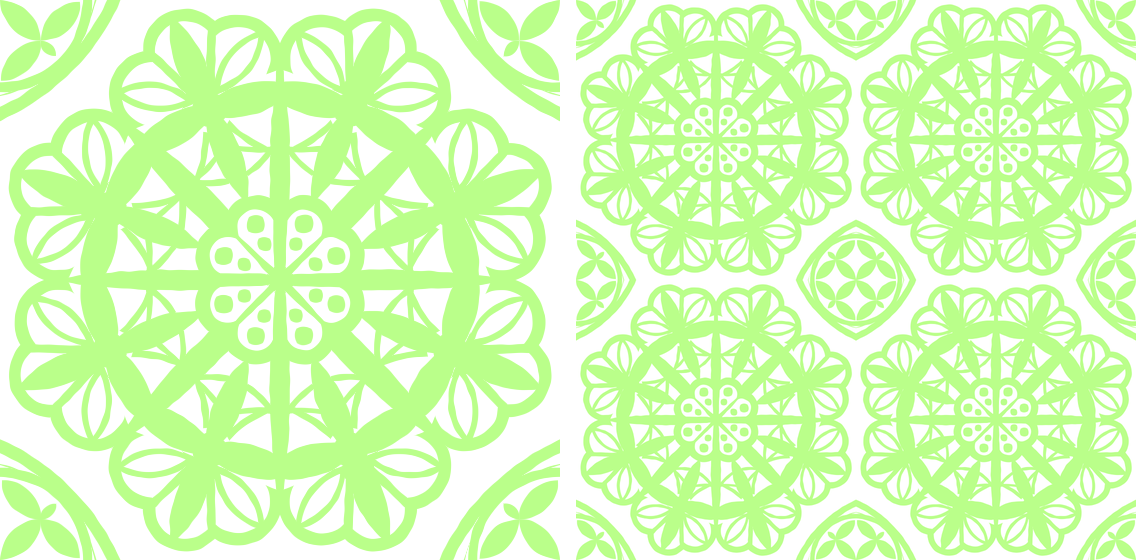
Left: one tile. Right: repeated 2 by 2.
This pattern is drawn by a three.js fragment shader. Its source:

```glsl
// Paper-cut mandala: eight scalloped petals around a hub, with a leaf rosette in each corner.
// The plane is folded to one petal by mirrors, then leaves, ribs and rings are joined as
// signed distances. Mirrored halves and wrapping noise make the square tile without a seam.

#define UNITS 768.0                    // drawing units across the canvas
#define GREEN vec3(0.73, 1.0, 0.54)
#define PAPER vec3(1.0)
#define EDGE 0.9                       // half width of the smoothed edge
#define RIM 8.5                        // half width of the petal outline
#define WOBBLE 1.8                     // roughness of the cut edges
#define GRAIN 56.0                     // noise cells across, whole number

varying vec2 vUv;

float hash(vec2 c) {
  return fract(sin(dot(c, vec2(127.1, 311.7))) * 4375.85);
}

float wrapNoise(vec2 p) {
  vec2 i = floor(p), f = fract(p);
  f = f * f * (3.0 - 2.0 * f);
  vec2 lo = mod(i, GRAIN), hi = mod(i + 1.0, GRAIN);
  return mix(mix(hash(lo), hash(vec2(hi.x, lo.y)), f.x),
             mix(hash(vec2(lo.x, hi.y)), hash(hi), f.x), f.y);
}

float disc(vec2 p, vec2 c, float r) {
  return length(p - c) - r;
}

// Position along and across the segment ab, from its middle
vec2 along(vec2 p, vec2 a, vec2 b) {
  vec2 u = normalize(b - a);
  p -= 0.5 * (a + b);
  return vec2(dot(p, u), u.x * p.y - u.y * p.x);
}

// Pointed leaf from a to b with half width w
float leaf(vec2 p, vec2 a, vec2 b, float w) {
  vec2 q = along(p, a, b);
  float l = 0.5 * distance(a, b);
  float r = 0.5 * (l * l / w + w);
  return length(vec2(q.x, abs(q.y) + r - w)) - r;
}

// Bowed stroke from a to b with half width w
float rib(vec2 p, vec2 a, vec2 b, float bow, float w) {
  vec2 q = along(p, a, b);
  float l = 0.5 * distance(a, b), t = q.x / l;
  return max(abs(q.y - bow * (1.0 - t * t)) - w, abs(q.x) - l);
}

// Drop growing from a point at a to radius r at b
float drop(vec2 p, vec2 a, vec2 b, float r) {
  vec2 ab = b - a;
  float h = clamp(dot(p - a, ab) / dot(ab, ab), 0.0, 1.0);
  return length(p - a - ab * h) - r * h;
}

// Dot with slightly squared sides
float pip(vec2 p, vec2 c, float r) {
  vec2 q = abs(p - c);
  return mix(length(q), max(q.x, q.y), 0.3) - r;
}

// One petal; x runs outward on its axis, y is the distance from the axis
float petal(vec2 p) {
  vec2 heart = vec2(253.0, 0.0);
  float scallops = min(disc(p, vec2(302.0, 63.0), 61.0), disc(p, vec2(340.0, 0.0), 58.0));
  float d = abs(min(scallops, p.x - 285.0) + RIM) - RIM;
  // Solid leaves
  d = min(d, disc(p, heart, 24.0));
  d = min(d, leaf(p, vec2(246.0, 0.0), vec2(392.0, 0.0), 20.0));
  d = min(d, leaf(p, vec2(264.0, 0.0), vec2(114.0, 0.0), 19.0));
  d = min(d, leaf(p, vec2(255.0, -15.0), vec2(236.0, 125.0), 22.0));
  // Outer rib and hollow leaf
  d = min(d, rib(p, heart, vec2(360.0, 48.0), 0.0, 6.0));
  d = min(d, abs(leaf(p, vec2(274.0, 20.0), vec2(322.0, 106.0), 16.0)) - 4.2);
  // Inner tracery
  d = min(d, rib(p, vec2(226.0, 16.0), vec2(160.0, 64.0), 5.0, 4.5));
  d = min(d, rib(p, vec2(190.0, 14.0), vec2(168.0, 66.0), 2.0, 3.8));
  return min(d, rib(p, vec2(152.0, 12.0), vec2(174.0, 64.0), 3.0, 4.2));
}

// Corner rosette and its bands; p is measured inward from the corner
float corner(vec2 p) {
  vec2 eye = vec2(56.0);
  float d = abs(disc(p, vec2(-132.0), 317.0)) - 8.5;
  d = min(d, abs(disc(p, vec2(0.0), 120.0)) - 6.5);
  d = min(d, abs(disc(p, vec2(-40.0), 175.6)) - 0.8);
  d = min(d, leaf(p, eye, vec2(1.0), 16.0));
  d = min(d, leaf(p, eye, vec2(110.0, 2.0), 16.0));
  return min(d, leaf(p, eye, vec2(77.0), 7.0));
}

void main() {
  // Fold to the sector between the vertical and the diagonal
  vec2 p = abs(vUv - 0.5) * UNITS;
  p = vec2(min(p.x, p.y), max(p.x, p.y));
  vec2 axis = vec2(0.3827, 0.9239);
  float d = petal(vec2(dot(p, axis), abs(p.x * axis.y - p.y * axis.x)));

  // Spokes
  d = min(d, leaf(p, vec2(0.0, -40.0), vec2(0.0, 320.0), 14.0));
  d = min(d, leaf(p, vec2(-14.0), vec2(230.0), 19.0));

  // Hub with drop-shaped windows and dots
  d = min(d, disc(p, vec2(33.0, 70.0), 46.0));
  d = max(d, -drop(p, vec2(8.0, 16.0), vec2(33.0, 71.0), 25.5));
  d = min(d, min(pip(p, vec2(33.0, 77.0), 12.5), pip(p, vec2(21.5, 49.0), 9.3)));

  d = min(d, corner(0.5 * UNITS - p));
  d += WOBBLE * (wrapNoise(vUv * GRAIN) - 0.5);
  gl_FragColor = vec4(mix(GREEN, PAPER, smoothstep(-EDGE, EDGE, d)), 1.0);
}
```
